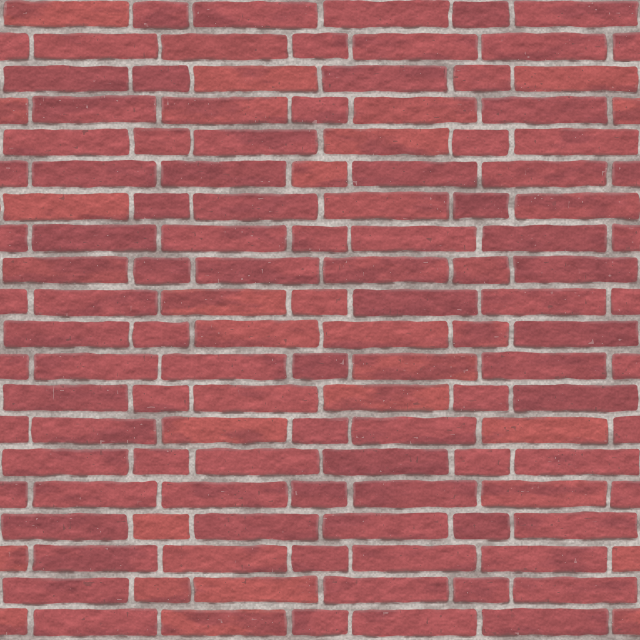
Write a WebGL 1 fragment shader that draws this texture.

```glsl
precision highp float;
// Weathered red brick wall: long and short bricks in 20 thin courses with pale mortar.

uniform vec2 u_resolution;

// Layout, in canvas units
const float ROWS = 20.0;
const float ROW_OFFSET = 0.057;      // in courses
const float GROUP = 0.5;             // long + short + long brick
const float JOINT_A = 0.2035;        // end of first long brick
const float JOINT_B = 0.2985;        // end of short brick
const float SHIFT_EVEN = 0.0013;
const float SHIFT_ODD = 0.2490;
const vec2 MORTAR = vec2(0.0078, 0.0094);
const float CORNER = 0.0045;
const float EDGE_WARP = 0.0055;
const float EDGE_SOFT = 0.0012;

// Colours
const vec3 BRICK = vec3(0.665, 0.345, 0.350);
const vec3 BRICK_DARK = vec3(0.555, 0.295, 0.310);
const vec3 BRICK_WARM = vec3(0.720, 0.370, 0.345);
const vec3 MORTAR_LIGHT = vec3(0.775, 0.738, 0.715);
const vec3 MORTAR_DARK = vec3(0.620, 0.565, 0.545);
const vec3 SHADOW = vec3(0.400, 0.295, 0.285);
const vec3 DUST = vec3(0.760, 0.660, 0.645);

float hash(vec2 p) {
  vec3 q = fract(p.xyx * 0.1031);
  q += dot(q, q.yzx + 33.33);
  return fract((q.x + q.y) * q.z);
}

// Value noise that tiles over the canvas; freq holds whole cell counts.
float noise(vec2 p, vec2 freq) {
  p *= freq;
  vec2 i = floor(p);
  vec2 f = p - i;
  f = f * f * (3.0 - 2.0 * f);
  vec2 a = mod(i, freq);
  vec2 b = mod(i + 1.0, freq);
  return mix(mix(hash(a), hash(vec2(b.x, a.y)), f.x),
             mix(hash(vec2(a.x, b.y)), hash(b), f.x), f.y);
}

float fbm(vec2 p, vec2 freq) {
  float sum = 0.0;
  float weight = 0.5;
  for (int i = 0; i < 4; i++) {
    sum += weight * noise(p, freq);
    freq *= 2.0;
    p += 0.137;
    weight *= 0.5;
  }
  return sum / 0.9375;
}

float roundedBox(vec2 p, vec2 halfSize, float radius) {
  vec2 d = abs(p) - halfSize + radius;
  return length(max(d, 0.0)) + min(max(d.x, d.y), 0.0) - radius;
}

void main() {
  // Canvas position with y pointing down
  vec2 uv = gl_FragCoord.xy / u_resolution;
  uv.y = 1.0 - uv.y;
  float soft = max(EDGE_SOFT, 0.75 / u_resolution.y);

  // Course and brick lookup
  float course = uv.y * ROWS + ROW_OFFSET;
  float row = mod(floor(course), ROWS);
  float x = uv.x - mix(SHIFT_EVEN, SHIFT_ODD, mod(row, 2.0));
  float group = floor(x / GROUP);
  x -= group * GROUP;
  float slot = step(JOINT_A, x) + step(JOINT_B, x);
  float left = slot < 0.5 ? 0.0 : (slot < 1.5 ? JOINT_A : JOINT_B);
  float right = slot < 0.5 ? JOINT_A : (slot < 1.5 ? JOINT_B : GROUP);
  vec2 id = vec2(mod(group, 1.0 / GROUP) * 3.0 + slot, row);
  float tone = hash(id + 17.0);
  float hue = hash(id + 43.0);

  // Brick outline, slightly uneven in place, size and edge
  vec2 local = vec2(x - 0.5 * (left + right), (fract(course) - 0.5) / ROWS);
  vec2 jitter = vec2(hash(id + 71.0), hash(id + 97.0)) - 0.5;
  vec2 warp = vec2(fbm(uv, vec2(40.0)), fbm(uv + 0.37, vec2(28.0, 48.0))) - 0.5;
  vec2 q = local - jitter * vec2(0.0034, 0.0022) + warp * EDGE_WARP;
  vec2 halfSize = 0.5 * (vec2(right - left, 1.0 / ROWS) - MORTAR);
  halfSize.y -= 0.0009 * (hash(id + 131.0) - 0.5);
  float dist = roundedBox(q, halfSize, CORNER);
  float brickMask = 1.0 - smoothstep(-soft, soft, dist);

  // Surface relief lit from above, plus stains and grain
  vec2 reliefFreq = vec2(64.0, 96.0);
  float relief = fbm(uv, reliefFreq) - fbm(uv - vec2(0.001, 0.003), reliefFreq);
  float grain = noise(uv, vec2(384.0)) - 0.5;
  float stain = fbm(uv + 0.61, vec2(14.0, 40.0));
  float patches = fbm(uv + 0.23, vec2(48.0, 80.0));

  // Brick face
  vec3 face = mix(BRICK, BRICK_DARK, 0.55 * smoothstep(0.45, 1.0, tone));
  face = mix(face, BRICK_WARM, 0.65 * smoothstep(0.6, 1.0, hue));
  face = mix(face, BRICK_DARK, 0.65 * smoothstep(0.48, 0.72, stain));
  face *= 1.0 + 0.38 * relief + 0.07 * grain + 0.18 * (patches - 0.5);
  float rim = smoothstep(-0.0055, -0.0005, dist);
  float lower = smoothstep(-0.2, 0.9, q.y / halfSize.y);
  face = mix(face, SHADOW, 0.5 * rim * lower * smoothstep(0.3, 0.65, patches));
  face = mix(face, DUST, 0.34 * rim * (1.0 - lower) * smoothstep(0.35, 0.7, stain));

  // Small pits and pale specks
  float spots = noise(uv + 0.19, vec2(190.0));
  face = mix(face, SHADOW, 0.5 * smoothstep(0.86, 0.98, spots) * smoothstep(0.45, 0.65, patches));
  face = mix(face, DUST, 0.5 * smoothstep(0.10, 0.02, spots) * smoothstep(0.5, 0.66, stain));

  // Mortar, with patchy shade under each brick
  vec3 mortar = mix(MORTAR_LIGHT, MORTAR_DARK, smoothstep(0.34, 0.72, stain * 0.6 + patches * 0.4));
  mortar *= 1.0 + 0.16 * grain + 0.25 * relief;
  float under = 1.0 - smoothstep(-0.0015, 0.0025, roundedBox(q - vec2(0.0, 0.0022), halfSize, CORNER));
  mortar = mix(mortar, SHADOW, under * (0.25 + 0.55 * smoothstep(0.4, 0.68, patches)));

  gl_FragColor = vec4(mix(mortar, face, brickMask), 1.0);
}
```
